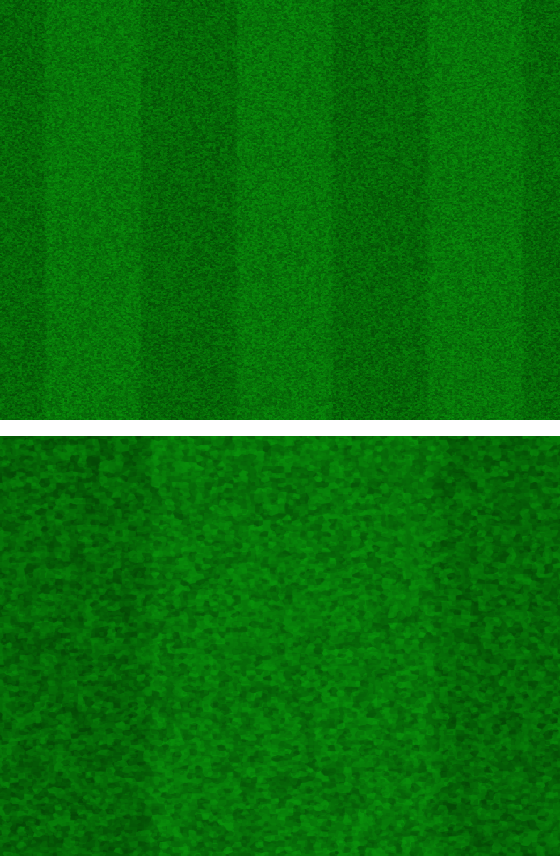
Top, the full canvas; bottom, a detail of the centre.
A Shadertoy shader for this texture:

```glsl
const float TAU = 6.2831853;
const vec3 DARK_GRASS = vec3(0.019, 0.399, 0.026);
const vec3 LIGHT_GRASS = vec3(0.026, 0.455, 0.034);
const vec3 BLADE_TINT = vec3(0.05, 1.0, 0.07);

vec3 hash3(vec2 cell, float seed) {
    vec3 p = fract(vec3(cell.xyx + seed) * vec3(0.1031, 0.1030, 0.0973));
    p += dot(p, p.yxz + 33.33);
    return fract((p.xxy + p.yzz) * p.zyx);
}

// Cellular noise: random shade of the nearest tuft, softly blended, centred on zero
float tuftNoise(vec2 p, float sharpness, float seed) {
    vec2 cell = floor(p);
    float shade = 0.0;
    float total = 0.0;
    for (int y = -1; y <= 1; y++) {
        for (int x = -1; x <= 1; x++) {
            vec2 neighbour = cell + vec2(x, y);
            vec3 rnd = hash3(neighbour, seed);
            vec2 offset = neighbour + 0.2 + 0.6 * rnd.xy - p;
            float weight = exp(-sharpness * dot(offset, offset));
            shade += weight * (rnd.z - 0.5);
            total += weight;
        }
    }
    return shade / total;
}

// Mowing bands: 1 inside a light band, 0 inside a dark one
float mowingBand(float x, float centre, float period, float softness) {
    float wave = cos(TAU * (x - centre) / period);
    return smoothstep(-softness, softness, wave);
}

// Broad, faint unevenness from layered sines
float unevenness(vec2 p) {
    return 0.5 * sin(p.x * 7.0 + 2.0 * sin(p.y * 5.0))
         + 0.5 * sin(p.y * 11.0 + 1.7 * sin(p.x * 9.0 + 1.0));
}

void mainImage(out vec4 fragColor, in vec2 fragCoord) {
    vec2 uv = fragCoord / iResolution.xy;
    vec2 p = fragCoord / iResolution.y;

    float band = mowingBand(uv.x, 0.508, 0.341, 0.1);
    vec3 color = mix(DARK_GRASS, LIGHT_GRASS, band);

    // Short wide tufts under finer blades
    float grain = 0.15 * tuftNoise(p * vec2(170.0, 235.0), 14.0, 3.0)
                + 0.09 * tuftNoise(p * vec2(300.0, 370.0), 14.0, 71.0);
    color += BLADE_TINT * (grain + 0.005 * unevenness(p));

    fragColor = vec4(clamp(color, 0.0, 1.0), 1.0);
}
```
